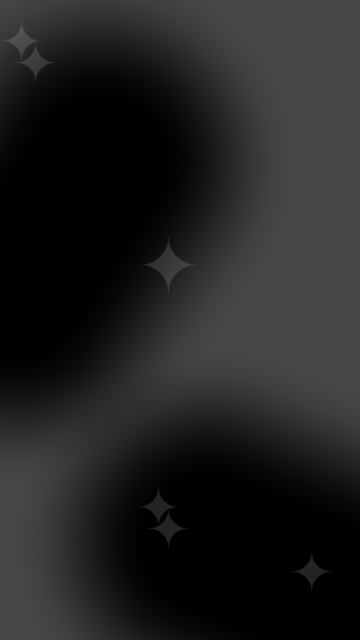
Reproduce this background procedurally as a Shadertoy shader.

```glsl
// Distance to a line segment from a to b
float segment(vec2 p, vec2 a, vec2 b) {
    vec2 ab = b - a;
    float t = clamp(dot(p - a, ab) / dot(ab, ab), 0.0, 1.0);
    return length(p - a - ab * t);
}

// Light left around a blurred dark capsule
float blurredShade(vec2 p, vec2 a, vec2 b) {
    return smoothstep(-0.139, 0.243, segment(p, a, b) - 0.301);
}

// Four-pointed star bounded by concave circular arcs
float sparkle(vec2 p, float radius) {
    vec2 q = abs(p);
    float arcs = radius - length(q - radius);
    return max(arcs, max(q.x, q.y) - radius);
}

void mainImage(out vec4 fragColor, in vec2 fragCoord) {
    // Canvas is one unit wide
    vec2 uv = fragCoord / iResolution.xy * vec2(1.0, 16.0 / 9.0);
    float pixel = 1.0 / iResolution.x;

    // Grey field with two soft dark clouds
    float grey = 0.275;
    grey *= blurredShade(uv, vec2(0.278, 1.326), vec2(0.046, 0.968));
    grey *= blurredShade(uv, vec2(0.579, 0.273), vec2(0.926, 0.134));

    // Sparkles: centre and radius; overlaps cancel out
    vec3 stars[6] = vec3[6](
        vec3(0.060, 1.664, 0.055), vec3(0.099, 1.604, 0.055),
        vec3(0.468, 1.042, 0.079), vec3(0.440, 0.370, 0.055),
        vec3(0.468, 0.310, 0.055), vec3(0.866, 0.190, 0.056));
    float cover = 0.0;
    for (int i = 0; i < 6; i++) {
        float d = sparkle(uv - stars[i].xy, stars[i].z);
        float star = smoothstep(pixel, -pixel, d);
        cover = cover + star - 2.0 * cover * star;
    }
    grey = mix(grey, 1.0, 0.14 * cover);

    fragColor = vec4(vec3(grey), 1.0);
}
```
